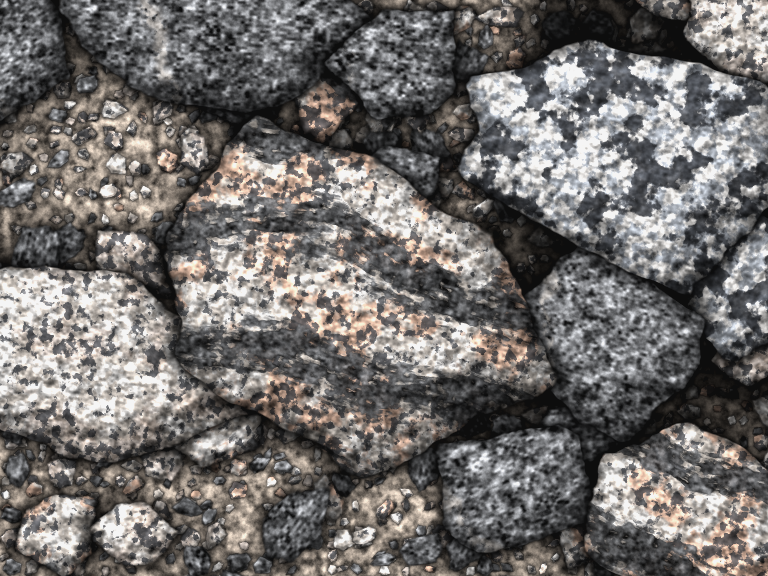
A Shadertoy shader for this texture:

```glsl
#define GRAIN_SCALE 185.0
#define BAND_PERIOD 0.20
#define BAND_WARP 0.16
#define FACETS 6
#define FACET_SHARPNESS 30.0
#define EDGE_SOFTNESS 0.002
#define SHADOW_DEPTH 0.85
#define SHADOW_REACH 0.014
#define ROUGHNESS 1.3
#define CONTRAST 1.08
#define LIGHT_DIR vec3(-0.25, 0.6, 0.76)

const float TAU = 6.2831853;
const vec3 SOIL = vec3(0.61, 0.565, 0.52);
const vec3 CHALK = vec3(0.90, 0.89, 0.88);
const vec3 FELDSPAR = vec3(0.90, 0.73, 0.63);
const vec3 BUFF = vec3(0.76, 0.73, 0.70);
const vec3 SLATE = vec3(0.43, 0.435, 0.445);
const vec3 MICA = vec3(0.12, 0.125, 0.135);

// Kinds of rock
const int DARK = 0, SPOTTED = 1, BANDED = 2, PALE = 3;

float hash(vec2 p) {
    vec3 q = fract(p.xyx * 0.1031);
    q += dot(q, q.yzx + 33.33);
    return fract((q.x + q.y) * q.z);
}

float noise(vec2 p) {
    vec2 i = floor(p), f = fract(p);
    f = f * f * (3.0 - 2.0 * f);
    return mix(mix(hash(i), hash(i + vec2(1, 0)), f.x),
               mix(hash(i + vec2(0, 1)), hash(i + vec2(1, 1)), f.x), f.y);
}

float fbm(vec2 p) {
    float sum = 0.0, amp = 0.533;
    for (int i = 0; i < 4; i++) {
        sum += amp * noise(p);
        p = mat2(1.6, 1.2, -1.2, 1.6) * p + 17.3;
        amp *= 0.5;
    }
    return sum;
}

// Mineral colour at u, in the frame of the rock
vec3 mineral(vec2 u, int kind, float seed) {
    vec2 s = u + seed * 0.37;
    float grain = noise(s * GRAIN_SCALE * vec2(0.8, 1.1));
    float fine = fbm(s * 80.0);
    float blotch = fbm(s * 18.0);

    if (kind == DARK) {
        vec3 c = SLATE * (0.2 + 1.15 * grain + 0.8 * (blotch - 0.5) + 1.3 * (fine - 0.34));
        float line = abs(0.85 * u.x + 0.3 * u.y + 0.09 + 0.06 * (blotch - 0.5));
        float vein = smoothstep(0.014, 0.0, line) * smoothstep(0.35, 0.6, fine);
        return mix(c, BUFF, 0.65 * vein);
    }
    if (kind == SPOTTED) {
        float spot = smoothstep(0.50, 0.62, fbm(s * 30.0) + 0.35 * (fine - 0.5));
        vec3 c = mix(CHALK, vec3(0.60, 0.62, 0.65), smoothstep(0.38, 0.62, fine));
        return mix(c, MICA * 1.9, 0.88 * spot) * (0.75 + 0.5 * grain);
    }
    // Pale crystals shared by the banded and pale kinds
    float pink = smoothstep(0.46, 0.64, blotch + 0.4 * (fine - 0.5));
    vec3 c = mix(mix(BUFF, CHALK, smoothstep(0.4, 0.6, fine)), FELDSPAR,
                 pink * (kind == BANDED ? 0.85 : 0.25));
    float speck = smoothstep(0.53, 0.68, fbm(s * 85.0 + 9.0) + 0.4 * (blotch - 0.5));
    c = mix(c * (0.68 + 0.58 * grain), MICA * 2.0, 0.8 * speck);
    if (kind == BANDED) {
        float y = u.y + BAND_WARP * (fbm(s * 5.0) - 0.5) + 0.35 * u.x * u.x;
        float band = 0.5 + 0.5 * cos((y - 0.09) * TAU / BAND_PERIOD);
        float streak = fbm(vec2(s.x * 20.0, (s.y + y) * 42.0));
        float dark = smoothstep(0.64, 0.78, 0.42 * band + 0.5 * streak + 0.35 * fine + 0.12 * (grain - 0.5));
        vec3 biotite = SLATE * (0.05 + 0.65 * grain + 1.2 * (fine - 0.32));
        c = mix(c, biotite, 0.95 * dark);
    }
    return c;
}

// One faceted rock painted over the colour, with its contact shadow
void stone(inout vec3 col, vec2 p, vec2 centre, vec2 radius, float angle, int kind, float seed) {
    float cs = cos(angle), sn = sin(angle);
    mat2 turn = mat2(cs, -sn, sn, cs);
    vec2 u = turn * (p - centre);
    vec2 q = u / radius;
    if (dot(q, q) > 2.6) return;
    q += 0.2 * (vec2(fbm(q * 2.8 + seed), fbm(q * 2.8 + seed + 41.0)) - 0.5);

    float total = 0.0;
    vec2 tilt = vec2(0);
    for (int i = 0; i < FACETS; i++) {
        float a = (float(i) + 0.75 * hash(vec2(float(i), seed))) * TAU / float(FACETS);
        vec2 dir = vec2(cos(a), sin(a));
        float reach = 0.74 + 0.22 * hash(vec2(seed, float(i) + 20.0));
        float w = exp(FACET_SHARPNESS * (dot(q, dir) - reach));
        total += w;
        tilt += w * dir;
    }
    float size = min(radius.x, radius.y);
    float big = smoothstep(0.015, 0.08, size);
    float d = log(total) / FACET_SHARPNESS * size;
    float spread = min(SHADOW_REACH, 0.25 * size);
    col *= 1.0 - SHADOW_DEPTH * mix(0.55, 1.0, big) * exp(-max(d, 0.0) / spread)
               * smoothstep(2.6, 1.6, dot(q, q));
    if (d > EDGE_SOFTNESS) return;

    tilt = (tilt / (total + exp(-FACET_SHARPNESS * 0.3))) * turn;
    float lit = 0.62 + 0.5 * max(dot(normalize(vec3(tilt, 0.9)), LIGHT_DIR), 0.0);
    vec2 b = p * 45.0 + seed;
    lit += ROUGHNESS * (fbm(b) - fbm(b + vec2(-0.2, 0.4)));
    lit *= mix(0.6, 1.0, smoothstep(0.0, -0.12 * size, d));
    lit *= mix(0.7 + 0.4 * hash(vec2(seed, 3.0)), 1.0, big);
    vec3 face = mineral(u, kind, seed) * lit;
    col = mix(col, face, smoothstep(EDGE_SOFTNESS, -EDGE_SOFTNESS, d));
}

// Jittered grid of loose stones
void scatter(inout vec3 col, vec2 p, float scale, float density, float darkShare, float layer) {
    vec2 cell = floor(p * scale);
    for (int j = -1; j <= 1; j++)
    for (int i = -1; i <= 1; i++) {
        vec2 id = cell + vec2(i, j);
        vec2 key = id + layer * 31.0;
        if (hash(key) > density) continue;
        float a = hash(key + 7.0), b = hash(key + 13.0), pick = hash(key + 19.0);
        vec2 centre = (id + 0.3 + 0.4 * vec2(a, b)) / scale;
        vec2 radius = vec2(0.36 + 0.24 * b, 0.28 + 0.2 * a) / scale;
        int kind = pick < darkShare ? DARK : pick > 0.85 ? BANDED : PALE;
        stone(col, p, centre, radius, a * TAU, kind, floor(b * 97.0));
    }
}

void mainImage(out vec4 fragColor, in vec2 fragCoord) {
    vec2 p = fragCoord / iResolution.y;

    // Soil, gravel and rubble, sinking into dark gaps at the right
    vec3 col = SOIL * (0.1 + 1.8 * fbm(p * 85.0)) * (0.7 + 0.6 * fbm(p * 14.0));
    scatter(col, p, 46.0, 0.4, 0.2, 1.0);
    scatter(col, p, 23.0, 0.4, 0.25, 2.0);
    scatter(col, p, 13.0, 0.35, 0.35, 3.0);
    col *= mix(1.0, 0.3, smoothstep(0.8, 1.0, p.x + 0.3 * (fbm(p * 5.0) - 0.5))
                       * smoothstep(0.1, 0.35, p.y));
    scatter(col, p, 6.5, 0.36, 0.75, 4.0);

    // Large rocks, back to front
    stone(col, p, vec2(0.01, 0.93), vec2(0.13, 0.15), 0.5, DARK, 3.0);
    stone(col, p, vec2(0.37, 0.96), vec2(0.28, 0.17), -0.05, DARK, 11.0);
    stone(col, p, vec2(0.70, 0.89), vec2(0.12, 0.10), -0.1, DARK, 8.0);
    stone(col, p, vec2(1.29, 0.95), vec2(0.11, 0.12), 0.3, PALE, 14.0);
    stone(col, p, vec2(1.29, 0.52), vec2(0.13, 0.14), 0.6, SPOTTED, 21.0);
    stone(col, p, vec2(1.05, 0.42), vec2(0.19, 0.15), -0.3, DARK, 27.0);
    stone(col, p, vec2(1.07, 0.73), vec2(0.31, 0.20), -0.18, SPOTTED, 5.0);
    stone(col, p, vec2(0.14, 0.38), vec2(0.27, 0.18), -0.15, PALE, 33.0);
    stone(col, p, vec2(0.89, 0.15), vec2(0.15, 0.13), 0.4, DARK, 36.0);
    stone(col, p, vec2(1.22, 0.10), vec2(0.23, 0.17), -0.45, BANDED, 44.0);
    stone(col, p, vec2(0.60, 0.48), vec2(0.36, 0.27), -0.24, BANDED, 17.0);

    col = (col - 0.46) * CONTRAST + 0.48;
    fragColor = vec4(clamp(col, 0.05, 0.96), 1.0);
}
```
